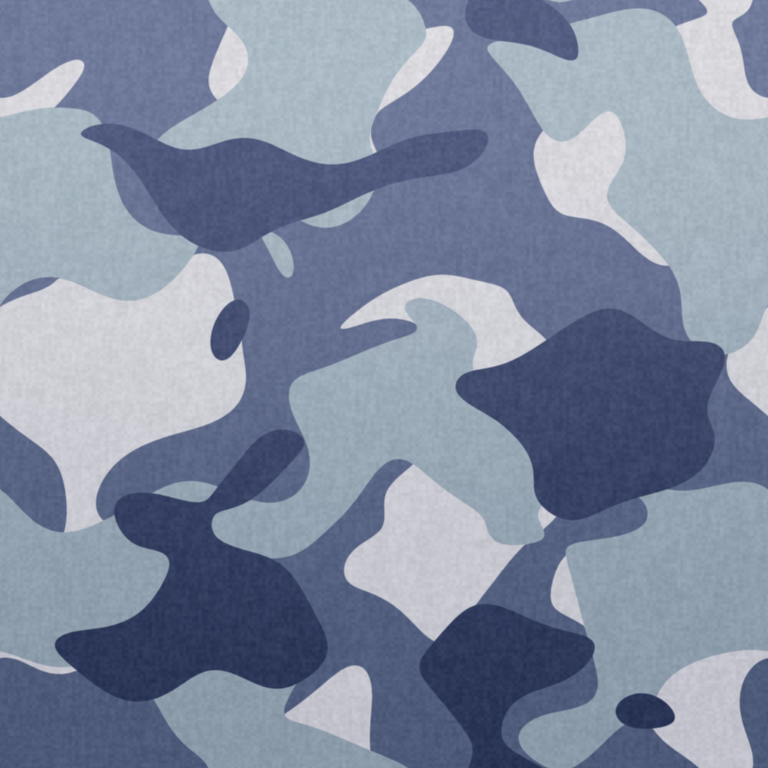
Write a Shadertoy shader that draws this pattern.

```glsl
// Woven camouflage cloth: lobed blue, grey and white patches under soft light from above.

const float PI = 3.14159;
const float TAU = 6.28318;
const int WAVE_COUNT = 7;

float hash(float n) {
    return fract(sin(n * 12.9898) * 43758.5);
}

float hash(vec2 cell) {
    return fract(sin(dot(cell, vec2(12.99, 78.23))) * 43758.5);
}

// Layered sines in fanned directions, scaled to unit variance.
// Whole wave numbers keep the share of each patch colour steady.
float waves(vec2 p, vec2 frequency, float seed) {
    float sum = 0.0;
    for (int i = 0; i < WAVE_COUNT; i++) {
        float id = seed + float(i) * 1.7;
        float angle = PI * (float(i) + hash(id)) / float(WAVE_COUNT);
        float stretch = mix(0.8, 1.25, hash(id + 31.3));
        vec2 k = round(frequency * stretch * vec2(cos(angle), sin(angle)));
        sum += sin(TAU * (dot(k, p) + hash(id + 57.1)));
    }
    return sum * sqrt(2.0 / float(WAVE_COUNT));
}

// Broad bodies with finger-like lobes; positive inside a patch.
float patchField(vec2 p, vec2 frequency, float level, float seed) {
    vec2 bend = vec2(waves(p, vec2(3.0, 4.0), seed + 101.0),
                     waves(p, vec2(4.0, 3.0), seed + 203.0));
    vec2 q = p + 0.018 * bend;
    float body = waves(q, frequency, seed);
    float lobes = waves(q, vec2(4.6, 5.4), seed + 307.0);
    return (body + 0.42 * lobes) / 1.085 - level;
}

// Turns a field into a smooth mask whose edge width is in canvas units.
float coverage(float field, float pixel) {
    float slope = length(vec2(dFdx(field), dFdy(field))) / pixel;
    float edge = max(pixel, 0.0016);
    return smoothstep(-edge, edge, field / max(slope, 0.001));
}

// Smoothly blended random cells.
float grain(vec2 p) {
    vec2 cell = floor(p);
    vec2 f = fract(p);
    f = f * f * (3.0 - 2.0 * f);
    float low = mix(hash(cell), hash(cell + vec2(1, 0)), f.x);
    float high = mix(hash(cell + vec2(0, 1)), hash(cell + vec2(1, 1)), f.x);
    return mix(low, high, f.y) - 0.5;
}

// Uneven warp and weft threads with a fine speckle.
float weave(vec2 p) {
    float warp = grain(p * vec2(230.0, 45.0));
    float weft = grain(p * vec2(45.0, 230.0) + 19.0);
    float speckle = grain(p * 250.0 + 71.0);
    return 0.35 * warp + 0.25 * weft + 0.6 * speckle;
}

void mainImage(out vec4 fragColor, in vec2 fragCoord) {
    float pixel = 1.0 / iResolution.y;
    vec2 p = fragCoord * pixel;

    // Dyes fade from shaded cloth at the bottom to lit cloth at the top.
    float light = smoothstep(-0.05, 1.0, p.y + 0.06 * sin(PI * p.x) - 0.04);
    vec3 slate = mix(vec3(0.30, 0.35, 0.47), vec3(0.44, 0.48, 0.61), light);
    vec3 white = mix(vec3(0.76, 0.76, 0.80), vec3(0.85, 0.85, 0.87), light);
    vec3 grey = mix(vec3(0.54, 0.60, 0.66), vec3(0.67, 0.73, 0.77), light);
    vec3 navy = mix(vec3(0.16, 0.20, 0.33), vec3(0.33, 0.37, 0.51), light);

    // Patches are printed one over another on the slate ground.
    float whiteMask = coverage(patchField(p, vec2(2.1, 2.7), 0.22, 11.0), pixel);
    float greyMask = coverage(patchField(p, vec2(1.9, 2.4), 0.29, 43.0), pixel);
    float navyMask = coverage(patchField(p, vec2(2.0, 3.1), 0.77, 83.0), pixel);

    vec3 color = mix(slate, white, whiteMask);
    color = mix(color, grey, greyMask);
    color = mix(color, navy, navyMask);

    color += 0.075 * weave(p);
    fragColor = vec4(clamp(color, 0.0, 1.0), 1.0);
}
```
